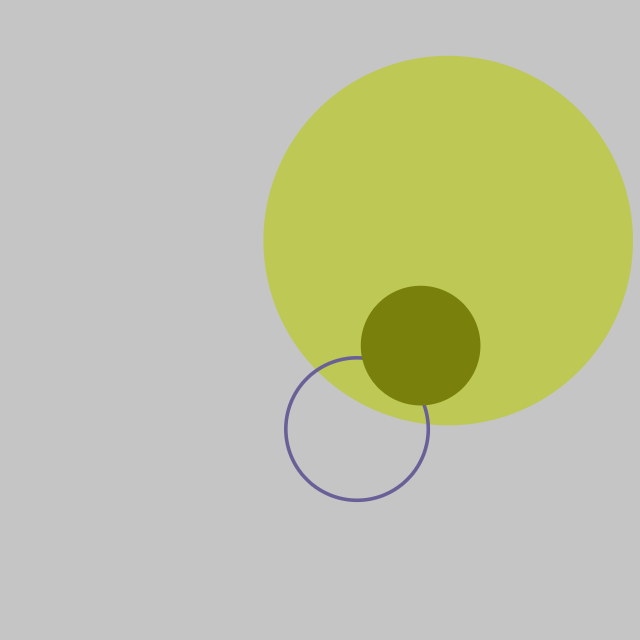
A Shadertoy shader for this background:

```glsl
const vec3 BACKDROP_COLOR = vec3(0.772, 0.772, 0.772);
const vec3 LARGE_COLOR = vec3(0.741, 0.784, 0.333);
const vec3 SMALL_COLOR = vec3(0.474, 0.502, 0.047);
const vec3 RING_COLOR = vec3(0.408, 0.376, 0.592);

const vec2 LARGE_CENTER = vec2(0.7003, 0.6241);
const float LARGE_RADIUS = 0.2887;
const vec2 SMALL_CENTER = vec2(0.6572, 0.4600);
const float SMALL_RADIUS = 0.0935;
const vec2 RING_CENTER = vec2(0.5579, 0.3296);
const float RING_RADIUS = 0.1113;
const float RING_HALF_WIDTH = 0.0028;

float circleDistance(vec2 point, vec2 center, float radius) {
    return length(point - center) - radius;
}

// Coverage of a shape, smoothed across one pixel
float coverage(float signedDistance, float pixelSize) {
    return clamp(0.5 - signedDistance / pixelSize, 0.0, 1.0);
}

void mainImage(out vec4 fragColor, in vec2 fragCoord) {
    float pixelSize = 1.0 / min(iResolution.x, iResolution.y);
    vec2 point = 0.5 + (fragCoord - 0.5 * iResolution.xy) * pixelSize;

    float large = circleDistance(point, LARGE_CENTER, LARGE_RADIUS);
    float ring = abs(circleDistance(point, RING_CENTER, RING_RADIUS)) - RING_HALF_WIDTH;
    float small = circleDistance(point, SMALL_CENTER, SMALL_RADIUS);

    // Layers from back to front
    vec3 color = BACKDROP_COLOR;
    color = mix(color, LARGE_COLOR, coverage(large, pixelSize));
    color = mix(color, RING_COLOR, coverage(ring, pixelSize));
    color = mix(color, SMALL_COLOR, coverage(small, pixelSize));

    fragColor = vec4(color, 1.0);
}
```
